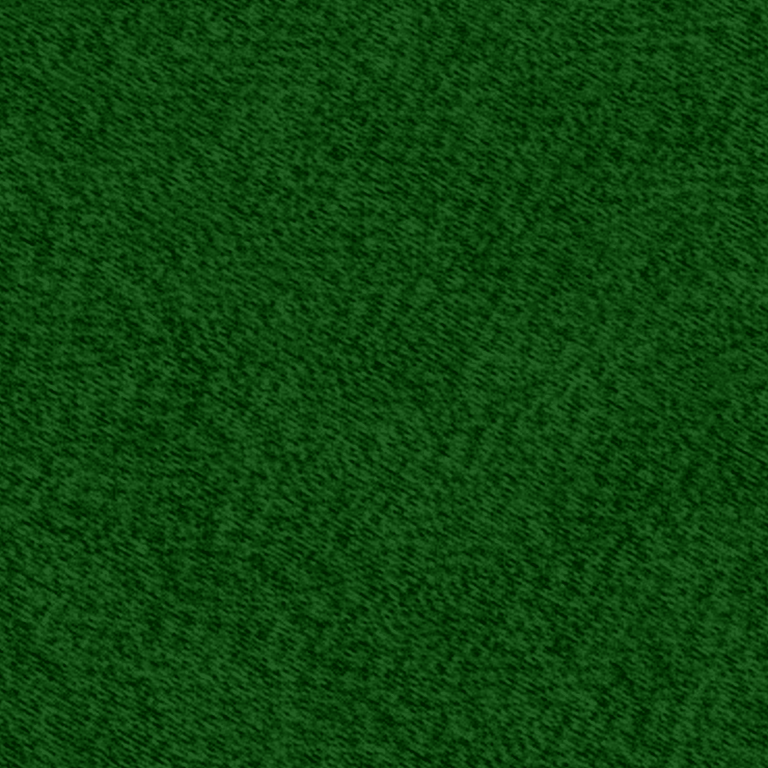
This texture is drawn by a WebGL 2 fragment shader. Its source:

```glsl
#version 300 es
precision highp float;
// Dark green woven cloth: fine diagonal twill, broken grain and a few pale flecks.

uniform vec2 u_resolution;
out vec4 fragColor;

const float TAU = 6.2831853;

// Colours
const vec3 SHADOW = vec3(0.00, 0.17, 0.00);
const vec3 BODY = vec3(0.045, 0.265, 0.045);
const vec3 LIGHT = vec3(0.11, 0.345, 0.11);

// Weave
const float TWILL_ANGLE = -0.52;
const float RIB_COUNT = 132.0;
const float RIB_WARP = 0.45;
const float RIB_DEPTH = 0.20;
const vec2 GRAIN_SCALE = vec2(135.0, 235.0);
const float GRAIN_DEPTH = 1.25;
const float FIBRE_SCALE = 370.0;
const float FIBRE_DEPTH = 0.65;
const float MOTTLE_SCALE = 16.0;
const float MOTTLE_DEPTH = 0.36;
const float MEAN_TONE = 0.53;

// Flecks
const float FLECK_CELLS = 8.0;
const float FLECK_CHANCE = 0.36;
const float FLECK_ANGLE = -0.75;
const vec2 FLECK_SIZE = vec2(0.14, 0.05);
const float FLECK_LIFT = 0.32;
const float FLECK_SMOOTHING = 0.45;

float hash(vec2 p) {
  return fract(sin(dot(p, vec2(127.1, 311.7))) * 43758.5453);
}

float noise(vec2 p) {
  vec2 cell = floor(p);
  vec2 f = fract(p);
  f = f * f * (3.0 - 2.0 * f);
  float low = mix(hash(cell), hash(cell + vec2(1.0, 0.0)), f.x);
  float high = mix(hash(cell + vec2(0.0, 1.0)), hash(cell + vec2(1.0, 1.0)), f.x);
  return mix(low, high, f.y);
}

vec2 rotate(vec2 p, float angle) {
  float c = cos(angle);
  float s = sin(angle);
  return vec2(c * p.x + s * p.y, c * p.y - s * p.x);
}

// Soft elongated marks scattered over a jittered grid
float flecks(vec2 uv) {
  vec2 p = uv * FLECK_CELLS;
  vec2 home = floor(p);
  float cover = 0.0;
  for (int y = -1; y <= 1; y++) {
    for (int x = -1; x <= 1; x++) {
      vec2 cell = home + vec2(x, y);
      vec2 centre = cell + vec2(hash(cell + 3.7), hash(cell + 8.1));
      float present = step(hash(cell + 15.3), FLECK_CHANCE);
      float strength = mix(0.3, 1.0, hash(cell + 21.9));
      float angle = FLECK_ANGLE + 0.9 * (hash(cell + 27.4) - 0.5);
      vec2 d = rotate(p - centre, angle) / FLECK_SIZE;
      cover = max(cover, present * strength * exp(-dot(d, d)));
    }
  }
  return cover;
}

void main() {
  vec2 uv = gl_FragCoord.xy / min(u_resolution.x, u_resolution.y);
  vec2 thread = rotate(uv, TWILL_ANGLE);

  // Diagonal ribs, bent and faded unevenly
  float bend = RIB_WARP * (noise(thread * vec2(38.0, 60.0)) - 0.5);
  float rib = sin(TAU * (thread.y * RIB_COUNT + bend));
  rib *= mix(0.5, 1.5, noise(uv * 22.0 + 5.0));

  // Broken threads and fine fibres
  float grain = noise(thread * GRAIN_SCALE + 11.0) - 0.5;
  float fibre = noise(uv * FIBRE_SCALE + 31.0) - 0.5;
  float weave = RIB_DEPTH * rib + GRAIN_DEPTH * grain + FIBRE_DEPTH * fibre;

  // Broad unevenness of the cloth
  float mottle = 0.6 * noise(uv * MOTTLE_SCALE) + 0.4 * noise(thread * MOTTLE_SCALE * 2.7);

  float fleck = flecks(uv);
  float tone = MEAN_TONE + MOTTLE_DEPTH * (mottle - 0.5);
  tone += weave * (1.0 - FLECK_SMOOTHING * fleck) + FLECK_LIFT * fleck;
  tone = clamp(tone, -0.25, 1.2);

  // Shadow to body to light
  vec3 colour = tone < 0.5 ? mix(SHADOW, BODY, 2.0 * tone) : mix(BODY, LIGHT, 2.0 * tone - 1.0);
  fragColor = vec4(clamp(colour, 0.0, 1.0), 1.0);
}
```
